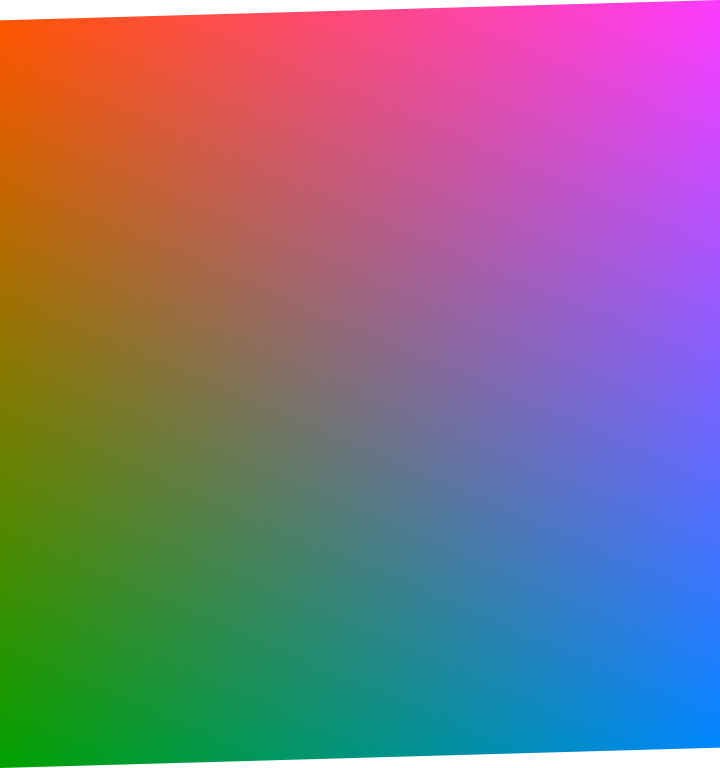
Give the GLSL for this background, as a WebGL 2 fragment shader.

```glsl
#version 300 es
precision highp float;

uniform vec2 u_resolution;
out vec4 outColor;

// Solves the green channel that keeps luma constant for a given red and blue.
float greenAtLuma(float luma, float red, float blue) {
  return (luma - 0.2126 * red - 0.0722 * blue) / 0.7152;
}

void main() {
  vec2 uv = gl_FragCoord.xy / u_resolution;

  // Blue grows to the right; red grows upward on a slightly sheared axis.
  float shear = 0.0265;
  float blue = uv.x;
  float red = (uv.y - shear * uv.x) / (1.0 - shear);
  vec3 chroma = vec3(red, greenAtLuma(0.45, red, blue), blue);

  // Smooth coverage of the valid red range, white outside it.
  float pixelStep = 1.0 / (u_resolution.y * (1.0 - shear));
  float inside = clamp(0.5 + min(red, 1.0 - red) / pixelStep, 0.0, 1.0);
  outColor = vec4(mix(vec3(1.0), clamp(chroma, 0.0, 1.0), inside), 1.0);
}
```
